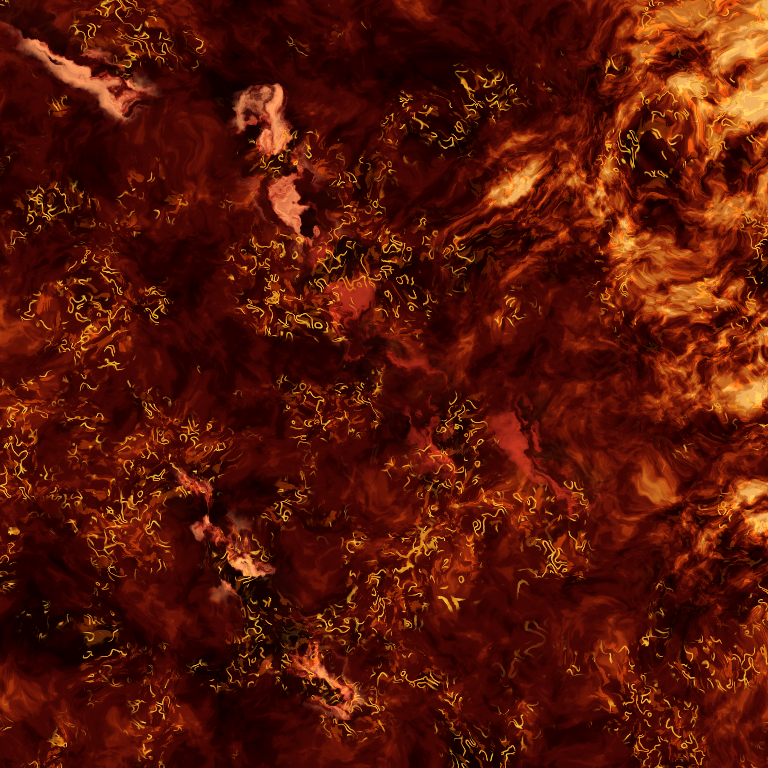
Write a WebGL 2 fragment shader that draws this texture.

```glsl
#version 300 es
precision highp float;
// Smouldering dark red smoke with amber banks, scorched diagonal flakes and gold filaments.
uniform vec2 u_resolution;
out vec4 fragColor;

float hash(vec2 p) {
    vec3 h = fract(vec3(p.xyx) * 0.1031);
    h += dot(h, h.yzx + 33.33);
    return fract((h.x + h.y) * h.z);
}

float noise(vec2 p) {
    vec2 i = floor(p), f = fract(p);
    f = f * f * (3.0 - 2.0 * f);
    return mix(mix(hash(i), hash(i + vec2(1, 0)), f.x),
               mix(hash(i + vec2(0, 1)), hash(i + vec2(1, 1)), f.x), f.y);
}

mat2 rotate(float a) {
    return mat2(cos(a), sin(a), -sin(a), cos(a));
}

float fbm(vec2 p) {
    float sum = 0.0, amp = 0.5;
    for (int i = 0; i < 5; i++) {
        sum += amp * noise(p);
        p = rotate(0.6) * p * 2.03 + 17.3;
        amp *= 0.5;
    }
    return sum / 0.97;
}

vec2 swirl(vec2 p) {
    return vec2(fbm(p), fbm(p + 41.7)) - 0.5;
}

// Dark maroon through red and orange to pale amber
vec3 ember(float h) {
    vec3 c = mix(vec3(0.07, 0.0, 0.0), vec3(0.15, 0.0, 0.0), smoothstep(0.0, 0.2, h));
    c = mix(c, vec3(0.27, 0.02, 0.01), smoothstep(0.2, 0.4, h));
    c = mix(c, vec3(0.41, 0.07, 0.02), smoothstep(0.42, 0.57, h));
    c = mix(c, vec3(0.62, 0.18, 0.04), smoothstep(0.57, 0.72, h));
    c = mix(c, vec3(0.77, 0.40, 0.11), smoothstep(0.72, 0.9, h));
    return mix(c, vec3(0.95, 0.69, 0.36), smoothstep(0.9, 1.2, h));
}

float tangle(vec2 p) {
    vec2 bend = vec2(noise(p * 0.8 + 5.0), noise(p * 0.8 + 63.0));
    return noise(rotate(0.9) * p * vec2(0.8, 1.1) + 2.2 * bend);
}

// Thin broken contour lines, kept where the local cover is high
float filaments(vec2 p, float freq, float halfWidth, float cover) {
    float e = 0.0003, px = 1.0 / u_resolution.y;
    float n = tangle(p * freq);
    vec2 slope = vec2(tangle((p + vec2(e, 0)) * freq), tangle((p + vec2(0, e)) * freq)) - n;
    float d = abs(n - 0.5) / max(length(slope) / e, 0.25 * freq);
    float line = 1.0 - smoothstep(halfWidth - 0.7 * px, halfWidth + 0.7 * px, d);
    return line * cover * smoothstep(0.48, 0.6, noise(p * freq * 0.8 + 91.0));
}

void main() {
    vec2 p = gl_FragCoord.xy / u_resolution;
    vec2 q = p + 0.11 * swirl(p * 6.0);
    vec2 flow = q + 0.05 * swirl(q * 17.0 + 8.0);

    // Smoke, fibres and fine grit
    float smoke = fbm(flow * 9.0 + 3.0);
    float wisps = fbm(flow * 30.0 + 30.0);
    float fibre = fbm(rotate(-0.75) * (q + 0.4 * (flow - q)) * vec2(16.0, 62.0) + 70.0);
    float grit = fbm(flow * 110.0 + 9.0);
    float crevice = smoothstep(0.55, 0.72, fbm(q * 7.0 + 55.0));

    // Amber banks towards the right edge
    vec3 banks[5] = vec3[5](vec3(0.97, 0.57, 0.14), vec3(0.68, 0.72, 0.10),
        vec3(0.96, 0.84, 0.17), vec3(0.98, 0.29, 0.12), vec3(0.82, 0.76, 0.12));
    float glow = 0.0;
    for (int i = 0; i < 5; i++) {
        vec2 r = (q - banks[i].xy) / banks[i].z;
        glow = max(glow, exp(-dot(r, r)));
    }
    float lit = glow * smoothstep(0.34, 0.68, 0.5 * fibre + 0.35 * smoke + 0.15 * wisps);
    float heat = 0.345 + 0.07 * p.x + 0.75 * (smoke - 0.5) + 0.55 * (wisps - 0.5)
        + 0.4 * (fibre - 0.5) * (0.5 + 1.2 * glow) + (0.35 + 0.5 * glow) * (grit - 0.5)
        + 0.6 * lit - 0.13 * crevice * (1.0 - glow);
    vec3 color = ember(heat);

    // Scorched flakes along falling diagonals, with charred gaps
    vec4 flakes[5] = vec4[5](vec4(0.05, 0.95, 0.17, 0.87), vec4(0.34, 0.85, 0.41, 0.68),
        vec4(0.43, 0.66, 0.57, 0.41), vec4(0.68, 0.45, 0.75, 0.33), vec4(0.25, 0.35, 0.43, 0.09));
    vec2 torn = p + 0.08 * swirl(p * 12.0 + 12.0) + 0.035 * swirl(p * 40.0);
    float patchy = fbm(torn * 27.0 + 7.0);
    for (int i = 0; i < 5; i++) {
        vec2 axis = flakes[i].zw - flakes[i].xy, r = torn - flakes[i].xy;
        float len = length(axis);
        float along = dot(r, axis) / len;
        float across = (r.x * axis.y - r.y * axis.x) / len;
        float d = length(vec2(along - clamp(along, 0.0, len), across));
        bool dull = i == 2 || i == 3;
        float body = (1.0 - smoothstep(0.012, 0.045, d)) * (dull ? 0.75 : 1.0);
        float grain = fbm(vec2(along * 26.0, across * 80.0) + float(i) * 23.0);
        float pale = smoothstep(0.46, 0.66, 0.6 * grain + 0.4 * patchy) * (dull ? 0.2 : 0.95);
        vec3 flesh = mix(vec3(0.28, 0.02, 0.01), vec3(0.74, 0.12, 0.06), smoothstep(0.36, 0.58, grain));
        flesh = mix(flesh, vec3(0.93, 0.58, 0.36), pale) * (0.55 + 0.75 * grain);
        color *= 1.0 - 0.45 * (1.0 - smoothstep(0.02, 0.07, d)) * smoothstep(0.45, 0.6, 1.0 - patchy);
        color = mix(color, flesh, body * smoothstep(0.43, 0.53, patchy));
    }

    // Fine gold clusters everywhere, larger sparks low in the middle
    float clump = smoothstep(0.5, 0.62, fbm(p * 15.0 + 27.0));
    vec2 hearth = (p - vec2(0.56, 0.24)) / vec2(0.15, 0.11);
    float sparks = exp(-dot(hearth, hearth)) * smoothstep(0.45, 0.6, noise(p * 26.0 + 4.0));
    float gold = filaments(flow * 0.3 + p * 0.7, 125.0, 0.0009, clump);
    gold = max(gold, filaments(p + 0.02 * swirl(p * 30.0), 60.0, 0.002, sparks));
    float dust = max(clump, glow) * smoothstep(0.54, 0.7, fbm(flow * 150.0));
    color += vec3(0.30, 0.14, 0.01) * dust;
    vec3 metal = mix(vec3(0.85, 0.43, 0.03), vec3(1.0, 0.82, 0.22), noise(p * 150.0));
    color = mix(color, metal, gold);

    fragColor = vec4(clamp(color, 0.0, 1.0), 1.0);
}
```
